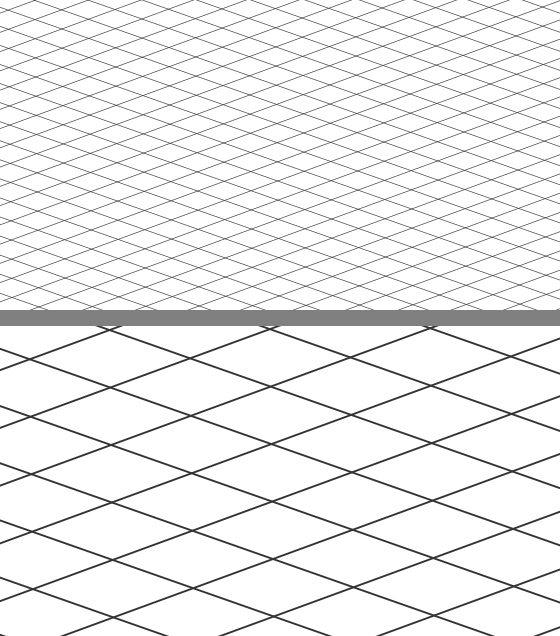
Top, the full canvas; bottom, a detail of the centre.
Write a WebGL 2 fragment shader that draws this pattern.

```glsl
#version 300 es
precision highp float;
// Isometric-style grid of flat rhombi, about 10 across and 16 down.
// Two families of thin dark parallel lines, one rising and one falling,
// are laid over white with box-filtered edges.

uniform vec2 u_resolution;
out vec4 fragColor;

// Coverage of a line family: slope, height at the left edge, vertical gap.
float lineFamily(vec2 p, float slope, float start, float gap, float pixel) {
    float offset = (p.y - slope * p.x - start) / gap;
    float dist = abs(fract(offset + 0.5) - 0.5) * gap / sqrt(1.0 + slope * slope);

    // Overlap of the pixel's footprint with the stroke.
    float halfWidth = 0.00102;
    float low = max(dist - 0.5 * pixel, -halfWidth);
    float high = min(dist + 0.5 * pixel, halfWidth);
    return clamp((high - low) / pixel, 0.0, 1.0);
}

void main() {
    // Canvas height is one unit.
    float pixel = 1.0 / u_resolution.y;
    vec2 p = gl_FragCoord.xy * pixel;

    float rising = lineFamily(p, 0.366, 0.9577, 0.0621, pixel);
    float falling = lineFamily(p, -0.351, 0.9765, 0.0615, pixel);

    // Ink both families over the paper; crossings darken slightly.
    float ink = 1.0 - (1.0 - rising) * (1.0 - falling);
    vec3 paper = vec3(1.0);
    vec3 lineColor = vec3(0.2);
    fragColor = vec4(mix(paper, lineColor, ink), 1.0);
}
```
